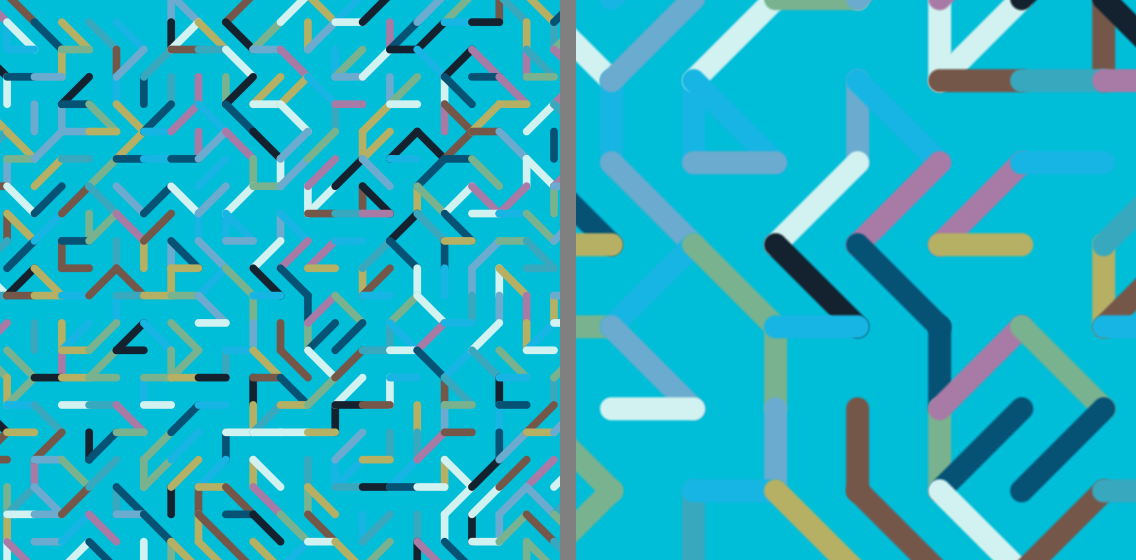
Left, the full canvas; right, a detail of the centre.
A three.js fragment shader for this pattern:

```glsl
// Random strokes on a square lattice: every cell draws one round-capped segment,
// either its top edge, its right edge or one of its diagonals, in a hashed colour.
// Cells are painted column by column, top to bottom, so later caps overlap earlier ones.
varying vec2 vUv;

vec2 hash2(vec2 cell) {
  vec3 q = fract((cell.xyx + 17.0) * vec3(0.1031, 0.1030, 0.0973));
  q += dot(q, q.yzx + 33.33);
  return fract((q.xx + q.yz) * q.zy);
}

float segmentDistance(vec2 p, vec2 a, vec2 b) {
  vec2 pa = p - a, ba = b - a;
  return length(pa - ba * clamp(dot(pa, ba) / dot(ba, ba), 0.0, 1.0));
}

// Ten equally likely stroke colours
vec3 strokeColor(float pick) {
  float k = floor(pick * 10.0);
  if (k < 1.0) return vec3(0.08, 0.13, 0.18);  // ink
  if (k < 2.0) return vec3(0.02, 0.32, 0.46);  // navy
  if (k < 3.0) return vec3(0.46, 0.34, 0.29);  // brown
  if (k < 4.0) return vec3(0.66, 0.48, 0.65);  // mauve
  if (k < 5.0) return vec3(0.71, 0.69, 0.39);  // olive
  if (k < 6.0) return vec3(0.47, 0.70, 0.56);  // sage
  if (k < 7.0) return vec3(0.42, 0.67, 0.81);  // slate blue
  if (k < 8.0) return vec3(0.22, 0.66, 0.75);  // teal
  if (k < 9.0) return vec3(0.09, 0.71, 0.89);  // sky
  return vec3(0.82, 0.95, 0.94);               // pale mint
}

// Distance to the stroke of a cell, with p local to its lower left corner
float strokeDistance(vec2 p, float pick) {
  vec2 a = vec2(0.0, 1.0), b = vec2(1.0);          // top edge
  if (pick > 0.75) a = vec2(1.0, 0.0);             // right edge
  else if (pick > 0.5) a = vec2(0.0);              // rising diagonal
  else if (pick > 0.25) b = vec2(1.0, 0.0);        // falling diagonal
  return segmentDistance(p, a, b);
}

void main() {
  vec2 p = vUv * 20.48 + vec2(0.74, 0.33);
  vec2 home = floor(p);
  vec3 color = vec3(0.0, 0.74, 0.847);

  // Neighbouring strokes reach in by their caps, so paint a 3 by 3 block
  for (int i = -1; i <= 1; i++) {
    for (int j = 1; j >= -1; j--) {
      vec2 cell = home + vec2(float(i), float(j));
      vec2 h = hash2(cell);
      float d = strokeDistance(p - cell, h.x);
      color = mix(color, strokeColor(h.y), 1.0 - smoothstep(0.115, 0.165, d));
    }
  }
  gl_FragColor = vec4(color, 1.0);
}
```
